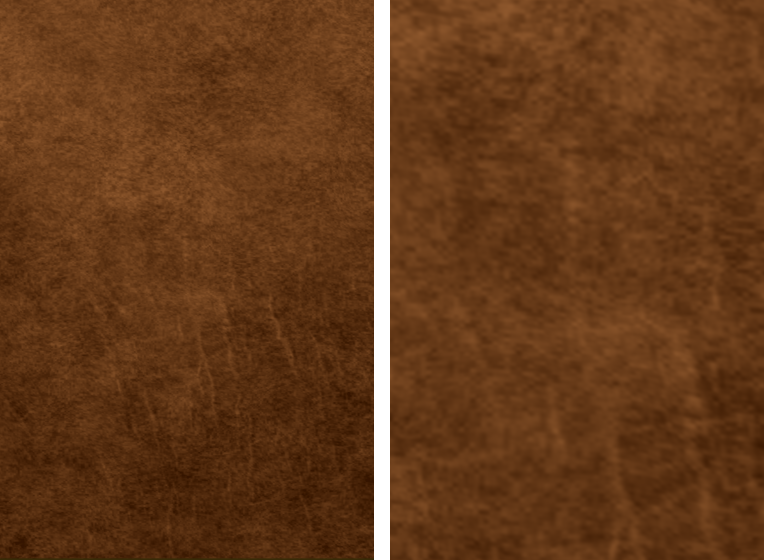
Left: the whole. Right: its middle third, enlarged.
Give the GLSL for this texture, as a Shadertoy shader.

```glsl
// Worn brown leather: mottled tan fading darker below, fine grain and pale slanted creases.

float hash(vec2 p) {
    vec3 q = fract(p.xyx * vec3(0.1031, 0.1030, 0.0973));
    q += dot(q, q.yzx + 33.33);
    return fract((q.x + q.y) * q.z);
}

float noise(vec2 p) {
    vec2 i = floor(p), f = fract(p);
    f = f * f * (3.0 - 2.0 * f);
    return mix(mix(hash(i), hash(i + vec2(1, 0)), f.x),
               mix(hash(i + vec2(0, 1)), hash(i + vec2(1, 1)), f.x), f.y);
}

// Layered noise, centred on zero
float fbm(vec2 p) {
    float sum = 0.0, amp = 0.5;
    for (int i = 0; i < 5; i++) {
        sum += amp * (noise(p) - 0.5);
        p = mat2(1.6, 1.2, -1.2, 1.6) * p + 17.3;
        amp *= 0.5;
    }
    return sum;
}

// Soft wrinkles: one tapered, wavering stroke per grid cell
float creases(vec2 p, vec2 cellSize, float width, float seed) {
    p.x += 0.014 * (noise(p * 16.0 + seed) - 0.5) + 0.008 * (noise(p * 55.0 + seed) - 0.5);
    vec2 cell = floor(p / cellSize);
    float sum = 0.0;
    for (int j = -1; j <= 1; j++)
    for (int i = -1; i <= 1; i++) {
        vec2 id = cell + vec2(i, j);
        vec2 centre = (id + vec2(hash(id + seed), hash(id + seed + 41.7))) * cellSize;
        vec2 d = p - centre;
        float halfLength = cellSize.y * mix(0.3, 0.85, hash(id + seed + 7.1));
        float tilt = 0.3 * (hash(id + seed + 23.9) - 0.5);
        float across = (d.x - tilt * d.y) / width;
        float taper = 1.0 - smoothstep(0.1, 1.0, abs(d.y) / halfLength);
        float strength = pow(hash(id + seed + 11.3), 1.5);
        sum += strength * taper * (exp(-across * across) - 0.35 * exp(-pow(across - 2.2, 2.0)));
    }
    return sum;
}

void mainImage(out vec4 fragColor, in vec2 fragCoord) {
    vec2 p = fragCoord / iResolution.y;
    float side = fragCoord.x / iResolution.x;

    // Broad light: warm upper half, dim lower half and corners
    float tone = mix(0.19, 0.60, smoothstep(0.12, 0.74, p.y + 0.12 * fbm(p * 3.0)));
    vec2 glow = p - vec2(0.35, 0.66);
    tone += 0.15 * exp(-dot(glow, glow) * 12.0);
    tone += 0.35 * exp(-length((p - vec2(0.0, 0.88)) * vec2(9.0, 13.0)));
    tone += 0.08 * smoothstep(0.8, 1.0, p.y);
    tone -= 0.14 * smoothstep(0.7, 1.0, side) * (1.0 - smoothstep(0.25, 0.55, p.y));
    tone -= 0.12 * smoothstep(0.25, 0.0, side) * (1.0 - smoothstep(0.55, 0.85, p.y));

    // Cloudy staining, from wide patches to small blotches
    tone += 0.62 * fbm(p * vec2(6.0, 9.0) + 4.0);
    tone += 0.62 * fbm(p * vec2(26.0, 34.0) + 9.0);

    // Fine pebbled grain, bent by a slow warp
    vec2 warped = p + 0.012 * vec2(noise(p * 14.0), noise(p * 14.0 + 30.0));
    warped.y += 0.08 * p.x;
    float grain = noise(warped * vec2(150.0, 230.0)) - 0.5;
    grain += 0.9 * (noise(warped * vec2(290.0, 370.0) + 50.0) - 0.5);
    grain += 0.6 * (noise(warped * vec2(85.0, 130.0) + 90.0) - 0.5);
    tone += grain * mix(0.30, 0.46, noise(p * 9.0 + 70.0));

    // Creases lean more on the left and fade out toward the top
    vec2 slanted = vec2(p.x + mix(0.5, 0.16, smoothstep(0.1, 0.6, side)) * (p.y - 0.3), p.y);
    float worn = (1.0 - smoothstep(0.45, 0.72, p.y)) * smoothstep(-0.15, 0.15, p.y);
    worn *= mix(0.45, 1.0, smoothstep(0.1, 0.45, side) * (1.0 - smoothstep(0.8, 1.0, side)));
    float lines = 0.50 * creases(slanted, vec2(0.042, 0.13), 0.0034, 3.0)
                + 0.36 * creases(slanted, vec2(0.028, 0.07), 0.0028, 19.0);
    tone += lines * worn * mix(0.3, 1.2, noise(p * 70.0));

    // Faint cross wrinkles
    vec2 turned = vec2(p.y - 0.2 * p.x, p.x);
    tone += 0.22 * creases(turned, vec2(0.04, 0.08), 0.0026, 57.0) * (1.0 - smoothstep(0.45, 0.9, p.y));

    // Dye colours from shadow to worn tan
    vec3 color = mix(vec3(0.28, 0.135, 0.03), vec3(0.49, 0.293, 0.14), clamp(tone, -0.35, 1.35));

    // Thin olive rim along the lower edge
    color = mix(vec3(0.22, 0.17, 0.03), color, smoothstep(0.001, 0.005, p.y));
    fragColor = vec4(color, 1.0);
}
```
